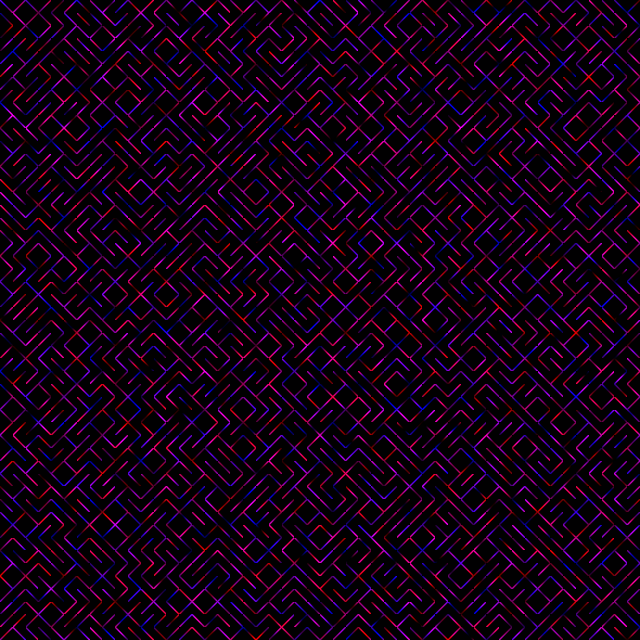
This pattern is drawn by a WebGL 1 fragment shader. Its source:

```glsl
precision highp float;
// Maze of random diagonal strokes on black, tinted by drifting red and blue noise.

uniform vec2 u_resolution;

const float CELLS = 50.0;         // cells across the canvas
const float HALF_WIDTH = 0.055;   // half stroke width, in cells
const float EDGE_PIXELS = 0.7;    // half width of the smoothed edge
const float TINT_SCALE = 0.85;    // tint noise frequency per cell
const float TINT_MEAN = 0.5;
const float TINT_GAIN = 1.3;
const vec2 RED_OFFSET = vec2(13.37, 71.61);
const vec2 BLUE_OFFSET = vec2(158.73, 27.19);
const vec3 BACKGROUND = vec3(0.002, 0.0, 0.002);
const float TAU = 6.2831853;

float hash(vec2 p) {
  vec3 q = fract(p.xyx * vec3(0.1031, 0.1030, 0.0973));
  q += dot(q, q.yzx + 33.33);
  return fract((q.x + q.y) * q.z);
}

// Dot product of a lattice point's random unit gradient with the offset
float gradientDot(vec2 lattice, vec2 offset) {
  float angle = TAU * hash(lattice);
  return dot(vec2(cos(angle), sin(angle)), offset);
}

float gradientNoise(vec2 p) {
  vec2 i = floor(p);
  vec2 f = fract(p);
  vec2 u = f * f * f * (f * (f * 6.0 - 15.0) + 10.0);
  vec2 e = vec2(1.0, 0.0);
  float low = mix(gradientDot(i, f), gradientDot(i + e, f - e), u.x);
  float high = mix(gradientDot(i + e.yx, f - e.yx),
                   gradientDot(i + e.xx, f - e.xx), u.x);
  return mix(low, high, u.y);
}

float tint(vec2 p) {
  return clamp(TINT_MEAN + TINT_GAIN * gradientNoise(p), 0.0, 1.0);
}

// Distance to the cell's diagonal, whose direction is a coin flip
float diagonalDistance(vec2 p) {
  vec2 local = fract(p) - 0.5;
  float direction = hash(floor(p) + 7.0) < 0.5 ? -1.0 : 1.0;
  return abs(local.x + direction * local.y) * 0.70710678;
}

void main() {
  float side = min(u_resolution.x, u_resolution.y);
  vec2 p = gl_FragCoord.xy / side * CELLS;

  // Stroke coverage, smoothed over about one pixel
  float edge = EDGE_PIXELS * CELLS / side;
  float stroke = 1.0 - smoothstep(HALF_WIDTH - edge, HALF_WIDTH + edge,
                                  diagonalDistance(p));

  // Independent red and blue fields give red, violet, blue and dark stretches
  vec2 q = p * TINT_SCALE;
  vec3 color = vec3(tint(q + RED_OFFSET), 0.0, tint(q + BLUE_OFFSET));

  gl_FragColor = vec4(mix(BACKGROUND, color, stroke), 1.0);
}
```
